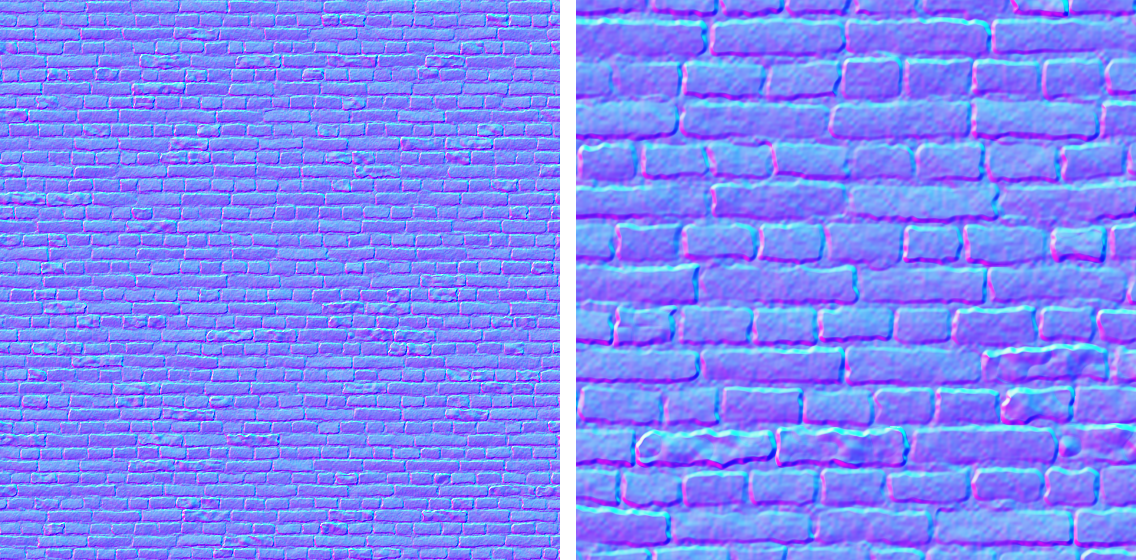
Left: the whole. Right: its middle third, enlarged.
A WebGL 2 fragment shader for this texture map:

```glsl
#version 300 es
precision highp float;
// Normal map of an old brick wall: courses of long bricks alternate with
// courses of short ones. A height field (ragged boxes, uneven mortar, chips,
// grain) is differentiated, and its slopes are stored as red and green.

uniform vec2 u_resolution;
out vec4 fragColor;

const float ROWS = 42.0;
const float LONG_COUNT = 12.0;      // bricks across a long course
const float SHORT_COUNT = 24.0;     // bricks across a short course
const float JOINT = 0.0017;         // half width of the mortar
const float BEVEL = 0.0015;         // half width of the brick edge
const float RISE = 0.0033;          // brick face above mortar
const float MORTAR_FILL = 0.0034;   // how unevenly the joints are filled
const float PILLOW = 0.0013;        // roundness of the face
const float TILT = 0.20;            // random lean of each brick
const float DAMAGE_SHARE = 0.15;    // fraction of broken bricks
const float DAMAGE_DEPTH = 0.0062;
const float GRAIN = 0.00105;
const float SAMPLE_STEP = 0.0008;   // half the differencing distance
const vec2 SLOPE_GAIN = vec2(0.88, 1.0);
const vec2 FLAT_TONE = vec2(0.495, 0.525);
const float RED_LEAN = 0.05;        // red gained on downward slopes
const float BLUE = 0.98;

float hash(vec2 p) {
  vec3 q = fract(vec3(p.xyx) * 0.1031);
  q += dot(q, q.yzx + 33.33);
  return fract((q.x + q.y) * q.z);
}

// Value noise that wraps over the unit square.
float noise(vec2 uv, vec2 freq, float seed) {
  vec2 p = uv * freq;
  vec2 i = floor(p);
  vec2 f = p - i;
  f = f * f * (3.0 - 2.0 * f);
  vec2 a = mod(i, freq) + seed;
  vec2 b = mod(i + 1.0, freq) + seed;
  float low = mix(hash(a), hash(vec2(b.x, a.y)), f.x);
  float high = mix(hash(vec2(a.x, b.y)), hash(b), f.x);
  return mix(low, high, f.y) - 0.5;
}

float roundedBox(vec2 p, vec2 halfSize, float radius) {
  vec2 q = abs(p) - halfSize + radius;
  return length(max(q, 0.0)) + min(max(q.x, q.y), 0.0) - radius;
}

// Courses are slightly taller in the upper part of the wall.
float courseCoord(float y) {
  float top = 1.0 - y;
  float shift = 0.0145 * sin(3.14159 * top) - 0.0035 * sin(6.28318 * top);
  return (top - shift) * ROWS;
}

float wallHeight(vec2 uv) {
  // Wavering courses
  vec2 p = uv;
  p.x += 0.0022 * noise(uv, vec2(90.0), 7.0);
  p.y += 0.0036 * noise(uv, vec2(24.0, 30.0), 31.0);

  // Course and brick
  float course = courseCoord(p.y);
  float row = floor(course);
  float rowId = mod(row, ROWS);
  bool isLong = mod(rowId, 2.0) < 0.5;
  float count = isLong ? LONG_COUNT : SHORT_COUNT;
  float jitter = isLong ? 0.16 : 0.34;
  float x = p.x * count + 0.75 * hash(vec2(rowId, 91.0));
  float cell = floor(x);
  float left = jitter * hash(vec2(mod(cell, count), rowId + 53.0));
  if (x < cell + left) {
    cell -= 1.0;
    left = jitter * hash(vec2(mod(cell, count), rowId + 53.0));
  }
  float right = 1.0 + jitter * hash(vec2(mod(cell + 1.0, count), rowId + 53.0));
  vec2 id = vec2(mod(cell, count), rowId);
  float damaged = step(1.0 - DAMAGE_SHARE, hash(id + 61.0));

  // Chipped brick outline in canvas units
  vec2 q = vec2((x - cell - 0.5 * (left + right)) / count,
                (row + 0.5 - course) / ROWS);
  vec2 halfSize = vec2(0.5 * (right - left) / count, 0.5 / ROWS) - JOINT;
  halfSize.y -= 0.0012 * hash(id + 141.0);
  float radius = mix(0.0010, 0.0050, hash(id + 11.0));
  float chips = noise(uv, vec2(105.0, 130.0), 19.0);
  float nicks = noise(uv, vec2(240.0), 151.0);
  float edge = roundedBox(q, halfSize, radius);
  edge += (0.0022 + 0.0020 * damaged) * chips + 0.0016 * nicks + 0.0002;
  float face = 1.0 - smoothstep(-BEVEL, BEVEL, edge);

  // Shape of the face
  vec2 lean = TILT * (vec2(hash(id + 23.0), hash(id + 37.0)) * 2.0 - 1.0);
  float relief = RISE * mix(0.7, 1.3, hash(id + 77.0)) * (1.0 + 0.4 * damaged);
  relief += dot(lean, q * vec2(0.3, 1.0));
  relief -= PILLOW * q.y * q.y / (halfSize.y * halfSize.y);

  // Wear: broad dents, broken lumps with creases, grain
  float dents = noise(uv, vec2(48.0, 64.0), 43.0);
  float lumps = noise(uv, vec2(85.0, 100.0), 67.0);
  float crease = abs(noise(uv, vec2(64.0, 90.0), 171.0));
  relief += 0.0018 * dents + 0.0009 * lumps;
  relief += damaged * DAMAGE_DEPTH * (0.7 * lumps + 0.9 * crease + 0.2 * nicks);

  // Joints filled to varying depth, so that some edges fade
  float fill = MORTAR_FILL * noise(uv, vec2(58.0, 74.0), 113.0);
  float mortar = max(fill, -0.0008) + 0.0010 * chips;
  float grain = noise(uv, vec2(190.0), 83.0)
              + 0.65 * noise(uv, vec2(390.0), 101.0);
  return mix(mortar, relief, face) + GRAIN * grain * mix(1.5, 0.9, face);
}

void main() {
  vec2 uv = gl_FragCoord.xy / u_resolution;
  vec2 h = vec2(SAMPLE_STEP, 0.0);
  vec2 slope = vec2(wallHeight(uv + h.xy) - wallHeight(uv - h.xy),
                    wallHeight(uv - h.yx) - wallHeight(uv + h.yx));
  slope *= SLOPE_GAIN / (2.0 * SAMPLE_STEP);

  // Soft saturation keeps steep edges in range
  vec2 tone = FLAT_TONE + 0.5 * slope / sqrt(1.0 + slope * slope);
  tone.r -= RED_LEAN * (tone.g - FLAT_TONE.g);
  float blue = BLUE - 0.02 * smoothstep(0.8, 2.0, length(slope));
  fragColor = vec4(clamp(tone, 0.0, 1.0), blue, 1.0);
}
```
